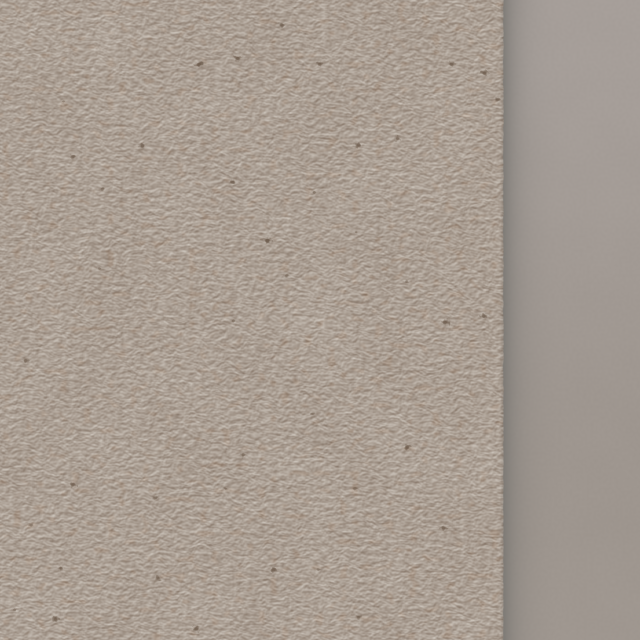
This texture is drawn by a three.js fragment shader. Its source:

```glsl
varying vec2 vUv;

const float SLAB_EDGE = 0.7865;
const float EDGE_SOFTNESS = 0.0014;
const float EDGE_WOBBLE = 0.0012;
const vec2 GRAIN_SCALE = vec2(92.0, 145.0);
const float RELIEF_STEP = 0.0026;
const float GRAIN_CONTRAST = 0.85;
const float PIT_CELLS = 15.0;
const float PIT_CHANCE = 0.16;
const float SHADOW_WIDTH = 0.022;

const vec3 GRAIN_DARK = vec3(0.578, 0.520, 0.470);
const vec3 GRAIN_LIGHT = vec3(0.752, 0.716, 0.677);
const vec3 PIT_COLOR = vec3(0.40, 0.33, 0.27);
const vec3 WALL_TOP = vec3(0.652, 0.622, 0.602);
const vec3 WALL_BOTTOM = vec3(0.612, 0.580, 0.552);
const vec3 SHADOW_COLOR = vec3(0.455, 0.448, 0.432);

vec2 hash2(vec2 cell) {
  vec3 q = fract(vec3(cell.xyx) * vec3(0.1031, 0.1030, 0.0973));
  q += dot(q, q.yzx + 33.33);
  return fract((q.xx + q.yz) * q.zy);
}

float cornerSlope(vec2 cell, vec2 corner, vec2 f) {
  float angle = 6.28318 * hash2(cell + corner).x;
  return dot(vec2(cos(angle), sin(angle)), f - corner);
}

float gradientNoise(vec2 p) {
  vec2 cell = floor(p);
  vec2 f = p - cell;
  vec2 w = f * f * f * (f * (f * 6.0 - 15.0) + 10.0);
  float low = mix(cornerSlope(cell, vec2(0.0), f), cornerSlope(cell, vec2(1.0, 0.0), f), w.x);
  float high = mix(cornerSlope(cell, vec2(0.0, 1.0), f), cornerSlope(cell, vec2(1.0), f), w.x);
  return mix(low, high, w.y);
}

// Coarse and fine grains, bent a little to break the lattice
float grainHeight(vec2 p) {
  vec2 bend = 0.004 * vec2(gradientNoise(p * 38.0 + 7.0), gradientNoise(p * 38.0 + 61.0));
  vec2 q = (p + bend) * GRAIN_SCALE;
  return 0.65 * gradientNoise(q) + 0.45 * gradientNoise(q * 1.9 + 23.0);
}

// Sparse soft holes, one at most in each cell
float pitMask(vec2 p) {
  vec2 cell = floor(p * PIT_CELLS);
  vec2 place = 0.25 + 0.5 * hash2(cell + 11.0);
  vec2 pick = hash2(cell + 83.0);
  float radius = mix(0.003, 0.0065, pick.y);
  vec2 offset = (fract(p * PIT_CELLS) - place) / PIT_CELLS;
  float ragged = 1.0 + 0.8 * gradientNoise(p * 210.0);
  float hole = 1.0 - smoothstep(0.2, 1.0, length(offset * vec2(0.85, 1.15)) * ragged / radius);
  return hole * step(pick.x, PIT_CHANCE) * mix(0.45, 0.85, pick.y);
}

vec3 slabColor(vec2 p) {
  float height = grainHeight(p);
  float relief = height - grainHeight(p + vec2(-0.3, 1.0) * RELIEF_STEP);
  float patches = gradientNoise(p * 9.0) + 0.8 * gradientNoise(p * 27.0 + 5.0);
  float tone = 0.53 + GRAIN_CONTRAST * (0.65 * height + 0.75 * relief) + 0.10 * patches;
  vec3 color = mix(GRAIN_DARK, GRAIN_LIGHT, clamp(tone, -0.3, 1.2));

  // Warm stains between the grains
  float stain = smoothstep(0.12, 0.5, gradientNoise(p * vec2(55.0, 75.0) + 41.0));
  color -= stain * vec3(0.008, 0.025, 0.037);
  color = mix(color, PIT_COLOR, pitMask(p));

  // Rounded right border
  color *= 1.0 - 0.10 * smoothstep(SLAB_EDGE - 0.006, SLAB_EDGE, p.x);
  return color;
}

vec3 wallColor(vec2 p) {
  vec3 color = mix(WALL_BOTTOM, WALL_TOP, smoothstep(0.1, 1.0, p.y));
  color += 0.012 * smoothstep(0.4, 0.0, p.y);
  color += 0.008 * gradientNoise(p * 180.0) + 0.006 * gradientNoise(p * 14.0);
  float gap = max(p.x - SLAB_EDGE, 0.0);
  return mix(color, SHADOW_COLOR, 0.78 * exp(-gap / SHADOW_WIDTH));
}

void main() {
  float edge = SLAB_EDGE + EDGE_WOBBLE * gradientNoise(vec2(3.5, vUv.y * 90.0));
  float wall = smoothstep(edge - EDGE_SOFTNESS, edge + EDGE_SOFTNESS, vUv.x);
  gl_FragColor = vec4(mix(slabColor(vUv), wallColor(vUv), wall), 1.0);
}
```
